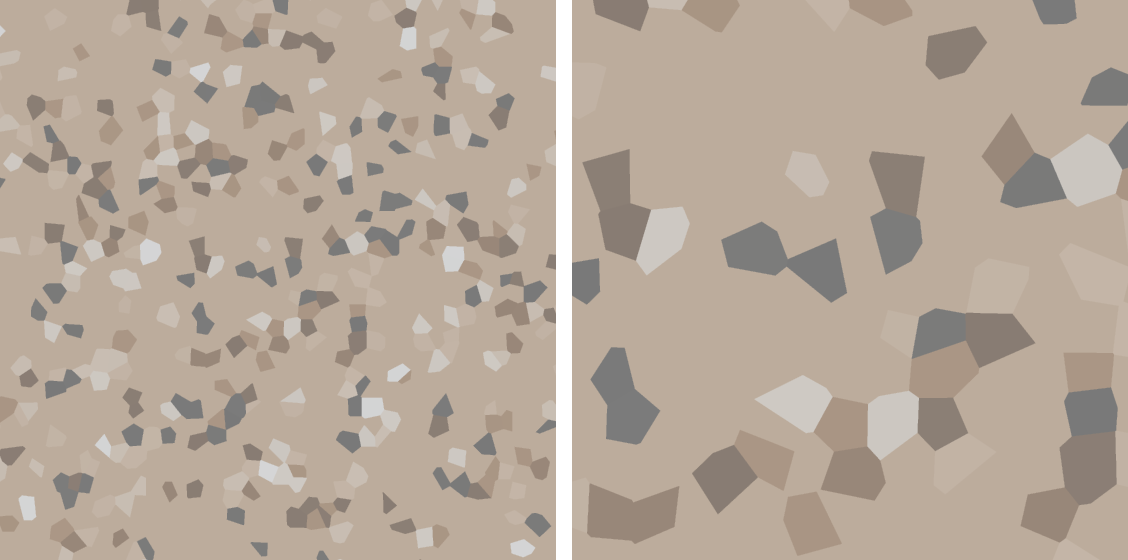
Left, the full canvas; right, a detail of the centre.
Reproduce this texture procedurally as a WebGL 2 fragment shader.

```glsl
#version 300 es
precision highp float;

uniform vec2 u_resolution;
out vec4 fragColor;

#define CELLS 35.0         // cells along the canvas height
#define JITTER 0.94        // irregularity of the chips
#define COVERAGE 0.255     // share of cells that hold a chip
#define CLUSTERING 0.22    // strength of dense and sparse zones
#define ZONE_SIZE 5.0      // zone width in cells
#define SOFTNESS 1.25      // edge filter width in pixels
#define TONE_SPREAD 0.012  // brightness variation between chips

const int SAMPLES = 3;
const vec3 GROUND = vec3(0.737, 0.674, 0.610);

// Integer hash: three independent values in 0..1 per lattice point
vec3 hash3(vec2 p, uint seed) {
    uvec3 v = uvec3(ivec3(ivec2(p), 0) + 4096) + uvec3(0u, 0u, seed);
    v = v * 1664525u + 1013904223u;
    v.x += v.y * v.z; v.y += v.z * v.x; v.z += v.x * v.y;
    v ^= v >> 16u;
    v.x += v.y * v.z; v.y += v.z * v.x; v.z += v.x * v.y;
    return vec3(v >> 8u) / 16777216.0;
}

float valueNoise(vec2 p) {
    vec2 i = floor(p), f = fract(p);
    f = f * f * (3.0 - 2.0 * f);
    float bottom = mix(hash3(i, 7u).x, hash3(i + vec2(1, 0), 7u).x, f.x);
    float top = mix(hash3(i + vec2(0, 1), 7u).x, hash3(i + vec2(1, 1), 7u).x, f.x);
    return mix(bottom, top, f.y);
}

// Chip colour chosen by cumulative share
vec3 chipColor(float pick) {
    if (pick < 0.16) return vec3(0.480, 0.480, 0.478);  // slate
    if (pick < 0.32) return vec3(0.540, 0.492, 0.455);  // umber
    if (pick < 0.40) return vec3(0.598, 0.530, 0.475);  // brown
    if (pick < 0.53) return vec3(0.665, 0.588, 0.520);  // tan
    if (pick < 0.71) return vec3(0.762, 0.704, 0.648);  // pale sand
    if (pick < 0.86) return vec3(0.783, 0.741, 0.698);  // cream
    if (pick < 0.96) return vec3(0.803, 0.782, 0.758);  // off-white
    return vec3(0.832, 0.834, 0.836);                   // white
}

vec3 cellColor(vec2 cell) {
    vec3 r = hash3(cell, 23u);
    float zone = valueNoise(cell / ZONE_SIZE) - 0.5;
    if (r.x > COVERAGE + CLUSTERING * zone) return GROUND;
    return chipColor(r.y) + TONE_SPREAD * (r.z - 0.5);
}

// Cell whose jittered seed lies nearest to p
vec2 nearestCell(vec2 p) {
    vec2 base = floor(p), nearest = base;
    float best = 1e9;
    for (int y = -2; y <= 2; y++) {
        for (int x = -2; x <= 2; x++) {
            vec2 cell = base + vec2(x, y);
            vec2 offset = cell + 0.5 + JITTER * (hash3(cell, 3u).xy - 0.5) - p;
            float d = dot(offset, offset);
            if (d < best) {
                best = d;
                nearest = cell;
            }
        }
    }
    return nearest;
}

void main() {
    // Average a small grid of samples for smooth chip edges
    vec3 color = vec3(0.0);
    for (int j = 0; j < SAMPLES; j++) {
        for (int i = 0; i < SAMPLES; i++) {
            vec2 shift = (vec2(i, j) + 0.5) / float(SAMPLES) - 0.5;
            vec2 p = (gl_FragCoord.xy + SOFTNESS * shift) / u_resolution.y;
            color += cellColor(nearestCell(p * CELLS));
        }
    }
    fragColor = vec4(color / float(SAMPLES * SAMPLES), 1.0);
}
```
